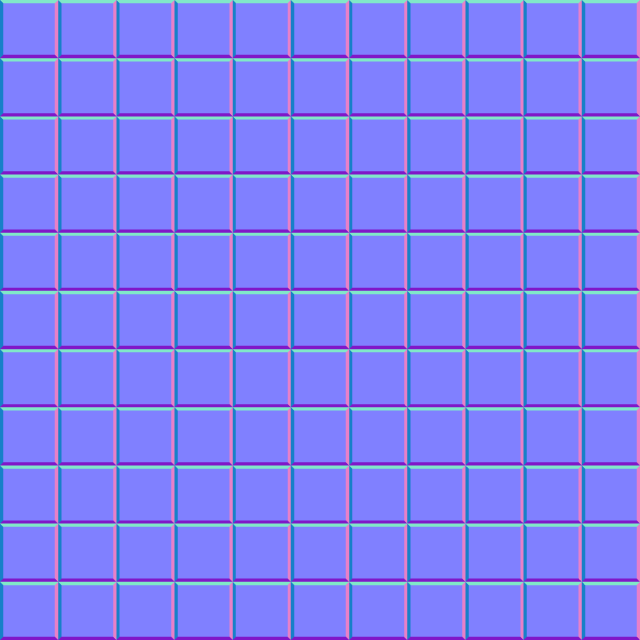
Reproduce this texture map procedurally as a three.js fragment shader.

```glsl
// Tangent-space normal map of an 11 by 11 grid of flat square tiles with mitred bevels.
varying vec2 vUv;

const float TILES = 11.0;          // repeats across and up
const float BEVEL_WIDTH = 0.0556;  // in tile units
const float BEVEL_TILT = 0.82;     // sideways part of the bevel normal
const float FOOTPRINT = 1.0 / 512.0; // smoothing width in canvas units
const int SAMPLES = 4;             // smoothing samples per axis

// Unit normal leaning along a direction in the plane
vec3 tiltedNormal(vec2 direction, float tilt) {
  return vec3(direction * tilt, sqrt(1.0 - tilt * tilt));
}

// Normal of one tile, with p from 0 to 1 inside it
vec3 tileNormal(vec2 p, float bevelWidth, float tilt) {
  vec2 fromCentre = p - 0.5;
  vec2 extent = abs(fromCentre);
  // The nearest edge owns the bevel, which mitres the corners
  vec2 outward = extent.x > extent.y
    ? vec2(sign(fromCentre.x), 0.0)
    : vec2(0.0, sign(fromCentre.y));
  float edgeDistance = 0.5 - max(extent.x, extent.y);
  return tiltedNormal(outward, edgeDistance < bevelWidth ? tilt : 0.0);
}

vec3 encodeNormal(vec3 normal) {
  return normal * 0.5 + 0.5;
}

// Box-filtered colour, wrapping across the canvas edges
vec3 smoothGrid(vec2 uv, float tiles, float footprint) {
  vec3 total = vec3(0.0);
  for (int j = 0; j < SAMPLES; j++) {
    for (int i = 0; i < SAMPLES; i++) {
      vec2 offset = (vec2(float(i), float(j)) + 0.5) / float(SAMPLES) - 0.5;
      vec2 p = fract((uv + offset * footprint) * tiles);
      total += encodeNormal(tileNormal(p, BEVEL_WIDTH, BEVEL_TILT));
    }
  }
  return total / float(SAMPLES * SAMPLES);
}

void main() {
  gl_FragColor = vec4(smoothGrid(vUv, TILES, FOOTPRINT), 1.0);
}
```
